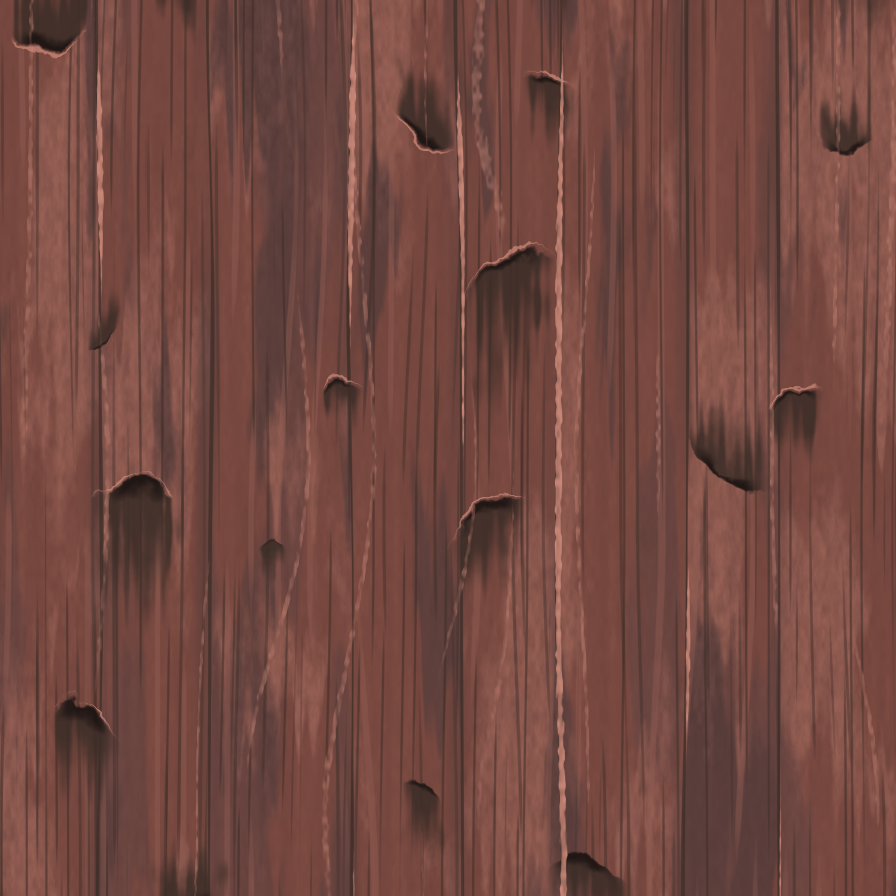
A Shadertoy shader for this texture:

```glsl
// Weathered red-brown painted planks with torn knots, fine grain and pale chipped edges.

const vec3 BROWN = vec3(0.415, 0.268, 0.250);
const vec3 RED   = vec3(0.468, 0.282, 0.248);
const vec3 LIGHT = vec3(0.555, 0.352, 0.312);
const vec3 SHADE = vec3(0.345, 0.238, 0.228);
const vec3 DARK  = vec3(0.235, 0.175, 0.152);
const vec3 BLACK = vec3(0.110, 0.078, 0.070);
const vec3 CHIP  = vec3(0.790, 0.535, 0.470);
const float BOARDS = 8.0;        // planks across the canvas
const float KNOT_CELLS = 4.0;    // knot cells per side
const float KNOT_CHANCE = 0.85;
const float GRAIN_LINES = 85.0;
const float PALE_STROKES = 34.0;

float hash(vec2 p) {
    uvec2 q = uvec2(ivec2(floor(p))) * uvec2(1597334673u, 3812015801u);
    uint n = (q.x ^ q.y) * 1597334673u;
    n = (n ^ (n >> 15)) * 2246822519u;
    n ^= n >> 13;
    return float(n >> 8) / 16777216.0;
}

float noise(vec2 p) {
    vec2 i = floor(p), f = fract(p);
    f = f * f * (3.0 - 2.0 * f);
    return mix(mix(hash(i), hash(i + vec2(1, 0)), f.x),
               mix(hash(i + vec2(0, 1)), hash(i + vec2(1, 1)), f.x), f.y);
}

float fbm(vec2 p) {
    float sum = 0.0, amp = 0.53;
    for (int i = 0; i < 4; i++) {
        sum += amp * noise(p);
        p = p * 2.03 + 17.3;
        amp *= 0.5;
    }
    return sum;
}

float stroke(float d, float width, float px) {
    return (1.0 - smoothstep(width - px, width + px, abs(d))) * smoothstep(0.0, px, width);
}

// Thin wandering vertical lines, one per column, broken along their length.
float columnLines(vec2 uv, float count, float width, float seed, float px) {
    float x = uv.x * count + 0.9 * noise(vec2(uv.x * 9.0, uv.y * 2.5 + seed));
    float id = floor(x);
    float at = mix(0.25, 0.75, hash(vec2(id, seed)));
    float run = smoothstep(0.48, 0.75, noise(vec2(id * 3.0 + seed, uv.y * 4.0 + 40.0 * hash(vec2(id, seed + 5.0)))));
    return stroke((fract(x) - at) / count, width * run, px) * run;
}

// Torn knot: a crisp arched rim, a black core and a stain that feathers away.
void paintKnot(inout vec3 col, vec2 uv, vec2 cell, float px) {
    if (hash(cell + 31.0) > KNOT_CHANCE) return;
    vec2 centre = (cell + 0.1 + 0.8 * vec2(hash(cell + 7.0), hash(cell + 13.0))) / KNOT_CELLS;
    float size = mix(0.014, 0.048, hash(cell + 19.0));
    float flip = hash(cell + 23.0) > 0.6 ? -1.0 : 1.0;
    float slant = 1.6 * (hash(cell + 29.0) - 0.5);
    vec2 p = uv - centre;
    float x = (p.x + 0.016 * (noise(uv * 32.0) - 0.5)) / size;
    float rim = size * (slant * x - 0.55 * x * x) + 0.022 * (fbm(uv * 48.0) - 0.5);
    float depth = rim - p.y * flip;
    float reach = size * mix(1.7, 3.6, hash(cell + 37.0));
    float feather = noise(uv * vec2(170.0, 9.0)) - 0.5;
    float side = 1.0 - smoothstep(0.65, 1.05, abs(x) + 0.35 * feather + 0.25 * depth / reach);
    float inside = smoothstep(-px, 0.004, depth) * side;
    float stain = inside * (1.0 - smoothstep(0.25, 1.0, depth / reach + 0.6 * feather));
    col = mix(col, DARK, 0.88 * stain);
    float thick = size * mix(0.12, 0.7, noise(uv * 36.0 + 9.0));
    float core = inside * (1.0 - smoothstep(0.3, 1.0, depth / thick)) * (1.0 - smoothstep(0.35, 0.85, abs(x)));
    col = mix(col, BLACK, 0.9 * core);
    float lip = stroke(depth + 0.003, 0.0022 * noise(uv * 45.0 + 3.0), px) * side;
    col = mix(col, CHIP, 0.75 * lip * step(0.5, hash(cell + 41.0)));
}

void mainImage(out vec4 fragColor, in vec2 fragCoord) {
    vec2 uv = fragCoord / iResolution.y;
    float px = 0.8 / iResolution.y;

    // Nearest plank seam and the plank this point belongs to
    float seam = floor(uv.x * BOARDS + 0.5);
    float edge = (seam + 0.35 * (hash(vec2(seam, 3.0)) - 0.5)) / BOARDS;
    edge += 0.009 * (noise(vec2(seam * 7.0, uv.y * 3.0)) - 0.5);
    float d = uv.x - edge;
    float board = seam - (d < 0.0 ? 1.0 : 0.0);
    float bias = hash(vec2(board, 11.0)) - 0.5;

    // Broad painted patches with brushed, feathered ends
    float bristle = noise(uv * vec2(120.0, 5.0)) - 0.5;
    vec2 brush = vec2(uv.x, uv.y + 0.11 * bristle) + vec2(0.0, 5.0 * hash(vec2(board, 17.0)));
    float redness = fbm(brush * vec2(15.0, 2.2)) + 0.25 * bias;
    float glow = fbm(brush * vec2(10.0, 3.6) + 50.0) + 0.06 * bristle;
    float gloom = fbm(brush * vec2(19.0, 3.0) + 90.0) + 0.08 * bristle;
    vec3 col = mix(BROWN, RED, smoothstep(0.44, 0.53, redness));
    col = mix(col, LIGHT, 0.9 * smoothstep(0.53, 0.66, glow));
    col = mix(col, SHADE, 0.85 * smoothstep(0.58, 0.68, gloom));

    // Dry-brush texture, strongest on the lighter paint
    float tooth = fbm(uv * vec2(210.0, 75.0)) - 0.5;
    col *= 1.0 + tooth * mix(0.08, 0.24, smoothstep(0.48, 0.62, glow)) + 0.07 * bristle;

    // Grain lines and pale brush strokes
    col = mix(col, LIGHT * 1.03, 0.42 * columnLines(uv, PALE_STROKES, 0.0032, 61.0, px));
    col = mix(col, DARK, 0.55 * columnLines(uv, GRAIN_LINES, 0.0013, 23.0, px));
    col = mix(col, DARK, 0.45 * columnLines(uv + 0.37, GRAIN_LINES * 0.6, 0.0017, 47.0, px));

    // Soft shadow and dark crack along each seam
    float wear = noise(vec2(seam * 5.0, uv.y * 5.0 + 8.0));
    col = mix(col, SHADE, 0.6 * wear * (1.0 - smoothstep(0.003, 0.017, abs(d + 0.004) + 0.006 * bristle)));
    col = mix(col, DARK, 0.75 * stroke(d, 0.0016 * (0.5 + wear), px));

    // Knots from the surrounding cells
    vec2 home = floor(uv * KNOT_CELLS);
    for (int j = -1; j <= 1; j++)
        for (int i = -1; i <= 1; i++)
            paintKnot(col, uv, home + vec2(i, j), px);

    // Chipped pale edges on the seams, and a few splinters within planks
    float rough = noise(uv * vec2(300.0, 130.0));
    float run = smoothstep(0.5, 0.8, noise(vec2(seam * 13.0, uv.y * 3.6 + 2.0)));
    float chip = stroke(d - 0.002, 0.0036 * run * (0.55 + 0.7 * rough), px);
    float splinter = columnLines(uv + 0.71, 11.0, 0.0022 * (0.4 + rough), 83.0, px);
    col = mix(col, CHIP, max(chip * (0.6 + 0.4 * rough), 0.5 * splinter * rough));

    fragColor = vec4(col, 1.0);
}
```
